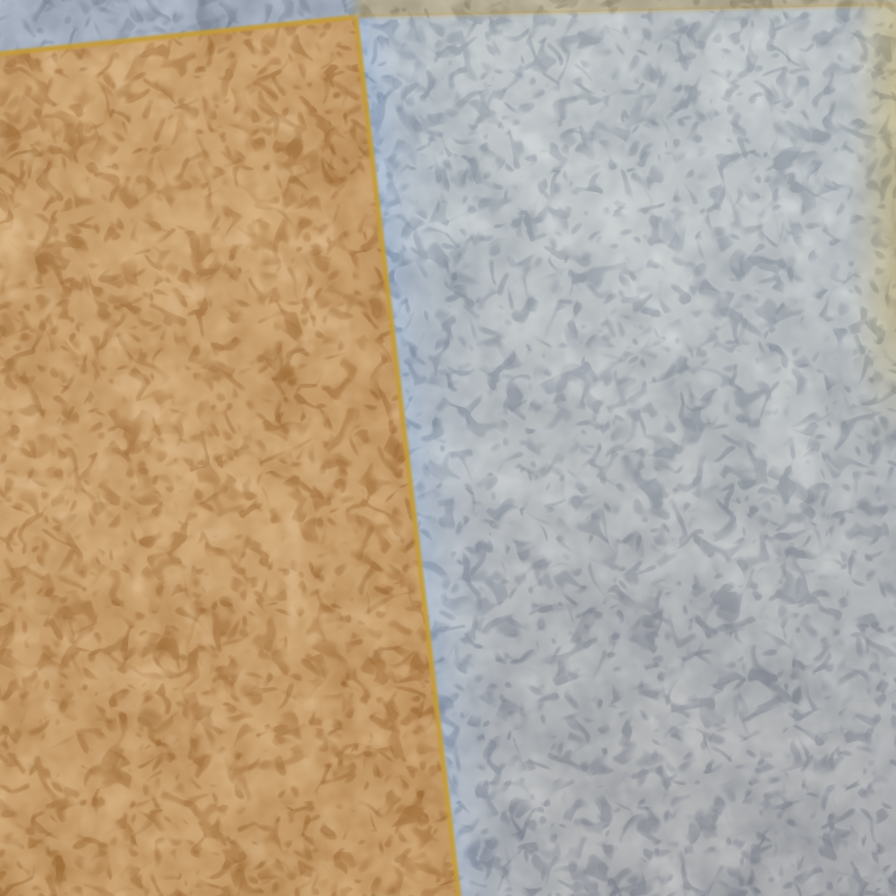
Give the GLSL for this texture, as a Shadertoy shader.

```glsl
#define SEAM_TOP vec2(0.397, 0.981)
#define SEAM_FOOT vec2(0.512, 0.0)
#define SEAM_WIDTH 0.0028
#define FLECK_SCALE 62.0
#define TAN_LIGHT vec3(0.80, 0.645, 0.455)
#define TAN_DEEP vec3(0.735, 0.565, 0.365)
#define GREY_LIGHT vec3(0.745, 0.77, 0.78)
#define GREY_DEEP vec3(0.655, 0.66, 0.67)
#define EDGE_BLUE vec3(0.63, 0.71, 0.82)
#define WARM_GLOW vec3(0.73, 0.68, 0.50)
#define SEAM_GOLD vec3(0.77, 0.61, 0.22)

float hash(vec2 p) {
    vec3 q = fract(vec3(p.xyx) * 0.1031);
    q += dot(q, q.yzx + 33.33);
    return fract((q.x + q.y) * q.z);
}

float noise(vec2 p) {
    vec2 i = floor(p), f = fract(p);
    f = f * f * (3.0 - 2.0 * f);
    return mix(mix(hash(i), hash(i + vec2(1, 0)), f.x),
               mix(hash(i + vec2(0, 1)), hash(i + vec2(1, 1)), f.x), f.y);
}

mat2 rotation(float a) {
    float c = cos(a), s = sin(a);
    return mat2(c, s, -s, c);
}

// Soft mottling, centred on zero
float mottle(vec2 p) {
    float sum = 0.0, amp = 0.5, freq = 16.0;
    for (int i = 0; i < 4; i++) {
        sum += amp * (noise(p * freq + 19.0 * float(i)) - 0.5);
        p = rotation(0.7) * p;
        freq *= 1.9;
        amp *= 0.85;
    }
    return sum;
}

// Small slanted chips from several stretched, rotated noise layers
float flecks(vec2 p) {
    float sum = 0.0;
    vec2 warp = vec2(noise(p * 45.0), noise(p * 45.0 + 71.0)) * 0.012;
    for (int i = 0; i < 4; i++) {
        float k = float(i);
        vec2 q = rotation(0.5 + 0.75 * k) * (p + warp);
        float n = noise(q * vec2(1.0, 1.7) * FLECK_SCALE + 37.0 * k + 5.0);
        sum += smoothstep(0.70, 0.95, n);
    }
    return min(sum, 1.3);
}

// Signed distance to the line through a and b, positive right of a->b
float lineSide(vec2 p, vec2 a, vec2 b) {
    vec2 d = normalize(b - a);
    return dot(p - a, vec2(d.y, -d.x));
}

void mainImage(out vec4 fragColor, in vec2 fragCoord) {
    vec2 uv = fragCoord / iResolution.xy;
    float aa = 1.0 / iResolution.y;

    // Joints between the tiles
    float side = lineSide(uv, SEAM_FOOT, SEAM_TOP);
    float slope = uv.x < SEAM_TOP.x ? 0.103 : 0.022;
    float above = uv.y - SEAM_TOP.y - slope * (uv.x - SEAM_TOP.x);
    float leftOfCorner = 1.0 - smoothstep(-0.012, 0.012, uv.x - SEAM_TOP.x);

    float grain = mottle(uv);
    float chip = flecks(uv);
    float pale = smoothstep(0.64, 0.95, noise(uv * 52.0 + 140.0));

    // Tan tile: rosy and light in the middle, deeper at the bottom and seam
    float tanDepth = 0.22 + 0.38 * smoothstep(0.45, 0.0, uv.y)
                   + 0.30 * smoothstep(0.06, 0.0, abs(side))
                   + 0.15 * smoothstep(0.75, 0.95, uv.y);
    vec3 tanTile = mix(TAN_LIGHT, TAN_DEEP, tanDepth);
    tanTile += grain * vec3(0.11, 0.13, 0.14);
    tanTile -= chip * vec3(0.075, 0.09, 0.095);
    tanTile += pale * vec3(0.025, 0.035, 0.045);

    // Grey tile: bright at the top, dimmer below, cool beside the seam
    float greyDepth = 0.08 + 0.80 * smoothstep(0.85, 0.0, uv.y);
    vec3 greyTile = mix(GREY_LIGHT, GREY_DEEP, greyDepth);
    float cool = exp(-max(side, 0.0) / 0.035) * mix(0.55, 0.9, uv.y);
    greyTile = mix(greyTile, EDGE_BLUE, cool);
    float glow = smoothstep(0.94, 1.01, uv.x) * smoothstep(0.48, 0.68, uv.y);
    greyTile = mix(greyTile, WARM_GLOW, 0.75 * glow);
    greyTile += grain * vec3(0.12, 0.115, 0.10);
    greyTile -= chip * vec3(0.09, 0.085, 0.07);
    greyTile += pale * 0.025;

    // Strip beyond the top joint: cool on the left, beige on the right
    vec3 strip = mix(vec3(0.72, 0.69, 0.60), vec3(0.65, 0.69, 0.75), leftOfCorner);
    strip += grain * 0.14 - chip * 0.08;

    vec3 color = mix(tanTile, greyTile, smoothstep(-aa, aa, side));
    color = mix(color, strip, smoothstep(-aa, aa, above));

    // Golden joint lines with a soft edge
    float soft = aa + 0.0015;
    float below = 1.0 - smoothstep(-aa, aa, above);
    float upright = below * (1.0 - smoothstep(SEAM_WIDTH - soft, SEAM_WIDTH + soft, abs(side)));
    float across = 1.0 - smoothstep(SEAM_WIDTH - soft, SEAM_WIDTH + soft, abs(above));
    across *= mix(0.2, 0.9, leftOfCorner);
    color = mix(color, SEAM_GOLD, max(0.9 * upright, across));

    fragColor = vec4(clamp(color, 0.0, 1.0), 1.0);
}
```
